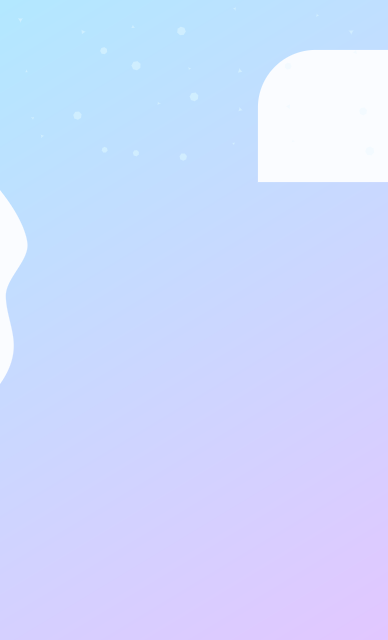
Reproduce this background procedurally as a Shadertoy shader.

```glsl
vec3 hash3(float n) {
    return fract(sin(n * vec3(12.99, 78.23, 39.35) + vec3(1.7, 4.1, 2.3)) * 4375.85);
}

// Antialiased fill for a signed distance in units of the canvas height
float fill(float d) {
    return clamp(0.5 - d * iResolution.y, 0.0, 1.0);
}

float polygon(vec2 p, float sides, float radius) {
    float sector = 6.28319 / sides;
    float angle = mod(atan(p.y, p.x), sector) - 0.5 * sector;
    return length(p) * cos(angle) - radius * cos(0.5 * sector);
}

// Panel with a rounded upper left corner, open to the right
float panel(vec2 p) {
    float radius = 0.09;
    vec2 corner = max(vec2(0.403, 0.078) + radius - p, 0.0);
    return max(length(corner) - radius, p.y - 0.2845);
}

// Wavy blob along the left side
float blob(vec2 p) {
    float edge = 0.043 - 0.0339 * smoothstep(0.383, 0.462, p.y)
        + 0.0124 * smoothstep(0.462, 0.54, p.y)
        - 0.043 * pow(max((0.383 - p.y) / 0.086, 0.0), 1.6)
        - 0.0215 * pow(max((p.y - 0.54) / 0.06, 0.0), 2.0);
    return (p.x - edge) * 0.85;
}

// Confetti on a jittered grid of seven columns and four rows
float confetti(vec2 p) {
    float cover = 0.0;
    for (int i = 0; i < 28; i++) {
        vec3 h = hash3(float(i) + 1.0);
        vec2 cell = vec2(float(i % 7), float(i / 7));
        vec2 center = vec2(0.055, 0.035) + cell * vec2(0.083, 0.065)
            + (h.xy - 0.5) * vec2(0.055, 0.044);
        float radius = mix(0.002, 0.0075, h.z * h.z);
        float sides = radius > 0.0042 ? 7.0 : 3.0;
        float turn = 6.28319 * h.x;
        vec2 q = mat2(cos(turn), sin(turn), -sin(turn), cos(turn)) * (p - center);
        cover = max(cover, fill(polygon(q, sides, radius)));
    }
    return cover;
}

void mainImage(out vec4 fragColor, in vec2 fragCoord) {
    // Height is one; y runs downward from the top
    vec2 p = vec2(fragCoord.x, iResolution.y - fragCoord.y) / iResolution.y;

    // Diagonal gradient
    vec2 diagonal = iResolution.xy / iResolution.y;
    float t = dot(p, diagonal) / dot(diagonal, diagonal);
    vec3 color = mix(vec3(0.70, 0.91, 1.0), vec3(0.885, 0.78, 1.0), t);

    // Pale shapes
    float shapes = fill(min(panel(p), blob(p)));
    color = mix(color, vec3(0.982, 0.989, 1.0), shapes);

    // Confetti, fainter over the shapes
    color = mix(color, vec3(0.84, 0.95, 1.0), confetti(p) * mix(0.75, 0.2, shapes));

    fragColor = vec4(color, 1.0);
}
```
